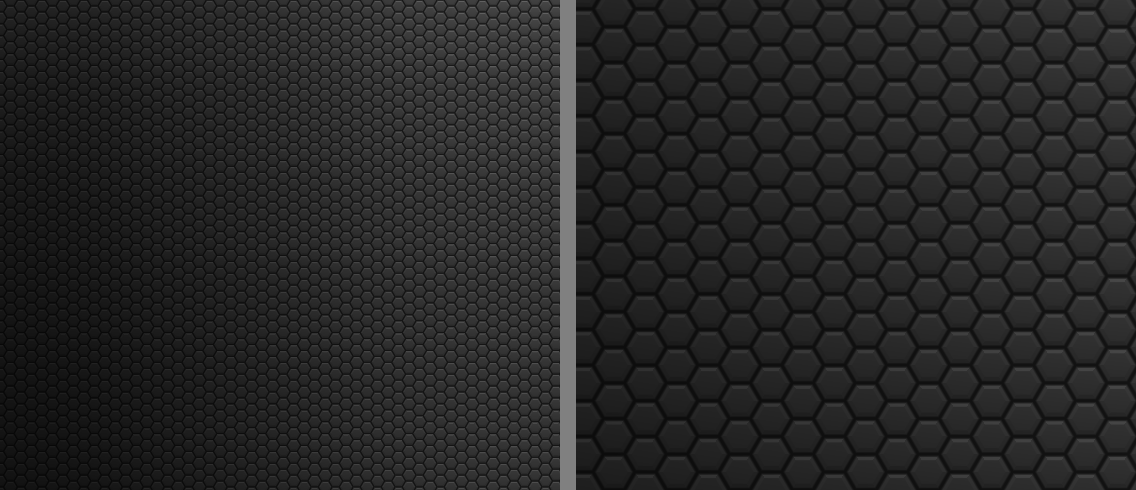
Left: the whole. Right: its middle third, enlarged.
Reproduce this pattern procedurally as a WebGL 2 fragment shader.

```glsl
#version 300 es
precision highp float;

uniform vec2 u_resolution;
out vec4 fragColor;

// Layout: repeats across and down; each repeat holds two staggered cells
const vec2 REPEATS = vec2(26.69, 41.26);
const vec2 CELL_SHAPE = vec2(1.7320508, 1.0);
const vec2 SIDE_NORMAL = vec2(0.8660254, 0.5);

// Line sizes, in units of the cell height
const float GROOVE_HALF_WIDTH = 0.056;
const float GROOVE_SOFTNESS = 0.04;
const float RIM_INSET = 0.125;
const float RIM_HALF_WIDTH = 0.025;

// Grey levels
const float FACE_DARK = 0.074;
const float FACE_BRIGHT = 0.203;
const float TOP_LIGHT = 0.055;
const float GROOVE_LEVEL = 0.4;
const float RIM_GAIN = 0.42;
const float FACE_SLOPE = 0.18;
const float LOWER_SHADOW = 0.12;

// Zero at the centre of a flat-topped hexagon, 0.5 on its border
float hexRadius(vec2 p) {
    p = abs(p);
    return max(p.y, dot(p, SIDE_NORMAL));
}

// Vertical part of the normal of the nearest side
float sideSlope(vec2 p) {
    vec2 a = abs(p);
    float steepness = a.y > dot(a, SIDE_NORMAL) ? 1.0 : SIDE_NORMAL.y;
    return steepness * sign(p.y);
}

// Offset from the centre of the nearest cell
vec2 nearestCell(vec2 grid) {
    vec2 even = (fract(grid + vec2(0.5, 0.0)) - 0.5) * CELL_SHAPE;
    vec2 odd = (fract(grid + vec2(0.0, 0.5)) - 0.5) * CELL_SHAPE;
    return hexRadius(even) < hexRadius(odd) ? even : odd;
}

// Broad light from the right, a little stronger at the top
float faceLevel(vec2 uv) {
    float sideLight = smoothstep(0.0, 0.95, uv.x);
    return mix(FACE_DARK, FACE_BRIGHT, sideLight) + TOP_LIGHT * uv.y * uv.y;
}

void main() {
    vec2 uv = gl_FragCoord.xy / u_resolution;
    vec2 cell = nearestCell((uv - vec2(0.0, 1.0)) * REPEATS);
    float border = 0.5 - hexRadius(cell);
    float slope = sideSlope(cell);
    float blur = max(GROOVE_SOFTNESS, 0.6 * REPEATS.y / u_resolution.y);

    // Face shaded from top to bottom
    float face = faceLevel(uv);
    float level = face * (1.0 + FACE_SLOPE * cell.y);

    // Lit upper rim and shaded lower rim
    float rim = 1.0 - smoothstep(0.0, blur, abs(border - RIM_INSET) - RIM_HALF_WIDTH);
    float lit = max(slope, 0.0);
    float shaded = max(-slope, 0.0);
    level += face * rim * (RIM_GAIN * lit * lit - LOWER_SHADOW * shaded);

    // Dark groove between cells
    float groove = 1.0 - smoothstep(GROOVE_HALF_WIDTH - blur, GROOVE_HALF_WIDTH + blur, border);
    level = mix(level, face * GROOVE_LEVEL, groove);

    fragColor = vec4(vec3(level), 1.0);
}
```
